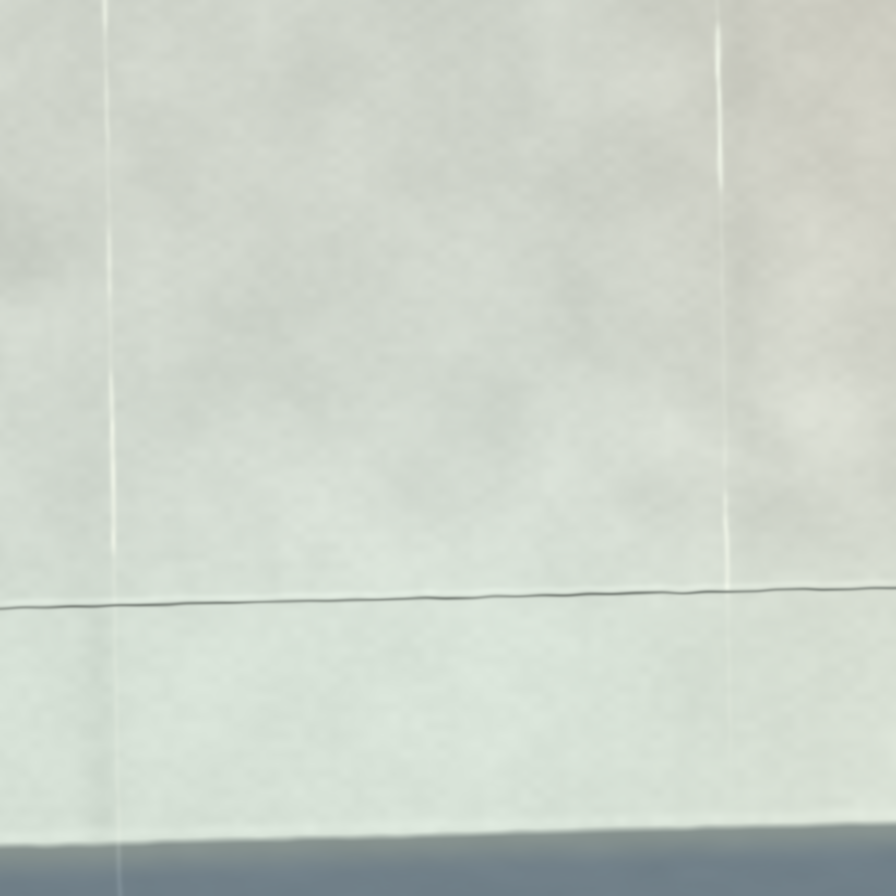
Give the GLSL for this texture, as a WebGL 2 fragment shader.

```glsl
#version 300 es
precision highp float;
// Pale weathered concrete wall above a slate-coloured base strip.
// Layered value noise and soft patches stain the panels; distance to slightly
// tilted lines gives the dark joint, the chalky vertical seams and the base edge.

uniform vec2 u_resolution;
out vec4 outColor;

const vec3 WALL_TOP = vec3(0.807, 0.827, 0.789);
const vec3 WALL_MID = vec3(0.822, 0.853, 0.815);
const vec3 WALL_LOW = vec3(0.842, 0.885, 0.842);
const vec3 WARM_TINT = vec3(0.008, -0.014, -0.020);
const vec3 JOINT_DARK = vec3(0.49, 0.52, 0.49);
const vec3 CHALK = vec3(0.93, 0.95, 0.90);
const vec3 BASE_EDGE = vec3(0.53, 0.575, 0.56);
const vec3 BASE_DEEP = vec3(0.44, 0.50, 0.535);

// Lines as (offset, slope)
const vec2 JOINT = vec2(0.3215, 0.0225);
const vec2 BASE = vec2(0.0555, 0.0265);
const vec2 LEFT_SEAM = vec2(0.1335, -0.0160);
const vec2 RIGHT_SEAM = vec2(0.8180, -0.0175);

const float MOTTLE = 0.075;
const float GRAIN = 0.020;
const float SEAM_WIDTH = 0.0034;
const float JOINT_WIDTH = 0.0020;
const float BASE_SOFTNESS = 0.0055;

// Stains: centre x, centre y, radius, brightness
const int PATCHES = 11;
const vec4 PATCH[PATCHES] = vec4[](
  vec4(0.39, 0.47, 0.085, 0.028), vec4(0.56, 0.43, 0.080, 0.022),
  vec4(0.74, 0.51, 0.035, 0.024), vec4(0.94, 0.53, 0.050, 0.026),
  vec4(0.90, 0.67, 0.045, 0.020), vec4(0.03, 0.62, 0.040, 0.020),
  vec4(0.44, 0.90, 0.070, 0.016), vec4(0.86, 0.43, 0.050, -0.026),
  vec4(0.29, 0.61, 0.080, -0.018), vec4(0.03, 0.71, 0.060, -0.022),
  vec4(0.78, 0.25, 0.060, -0.016));

float hash(vec2 p) {
  return fract(sin(dot(p, vec2(127.1, 311.7))) * 43758.5453);
}

float noise(vec2 p) {
  vec2 cell = floor(p), f = fract(p);
  f = f * f * (3.0 - 2.0 * f);
  float low = mix(hash(cell), hash(cell + vec2(1, 0)), f.x);
  float high = mix(hash(cell + vec2(0, 1)), hash(cell + vec2(1, 1)), f.x);
  return mix(low, high, f.y);
}

float fbm(vec2 p) {
  float sum = 0.0, amp = 0.5;
  for (int i = 0; i < 5; i++) {
    sum += amp * noise(p);
    p = mat2(1.6, 1.2, -1.2, 1.6) * p + 7.3;
    amp *= 0.5;
  }
  return sum;
}

float bell(float d, float width) {
  return exp(-d * d / (width * width));
}

// Soft interval: 1 between lo and hi
float span(float v, float lo, float hi) {
  return smoothstep(lo - 0.012, lo + 0.012, v) * (1.0 - smoothstep(hi - 0.012, hi + 0.012, v));
}

vec3 wallColor(vec2 uv, float aboveJoint) {
  vec3 color = mix(WALL_MID, WALL_TOP, smoothstep(0.40, 0.85, uv.y));
  color = mix(WALL_LOW, color, smoothstep(-0.08, 0.13, aboveJoint));
  color += WARM_TINT * smoothstep(0.55, 1.0, uv.x) * (0.4 + 0.6 * uv.y);
  // Broad stains and fine mottling
  float stain = 0.0;
  for (int i = 0; i < PATCHES; i++) {
    vec4 spot = PATCH[i];
    stain += spot.w * bell(length(uv - spot.xy), spot.z);
  }
  float panel = mix(0.6, 1.0, smoothstep(-0.05, 0.05, aboveJoint));
  stain += MOTTLE * panel * (fbm(uv * 11.0 + 3.0) - 0.485);
  stain += GRAIN * (noise(uv * vec2(75.0, 95.0)) - 0.5);
  return color + stain;
}

void main() {
  vec2 uv = gl_FragCoord.xy / u_resolution;
  float pixel = 1.0 / min(u_resolution.x, u_resolution.y);
  float wobble = 0.0022 * (noise(uv * 38.0) - 0.5);
  float aboveJoint = uv.y - JOINT.x - JOINT.y * uv.x + wobble;
  float aboveBase = uv.y - BASE.x - BASE.y * uv.x + wobble;
  float fromLeft = uv.x - LEFT_SEAM.x - LEFT_SEAM.y * uv.y + wobble;
  float fromRight = uv.x - RIGHT_SEAM.x - RIGHT_SEAM.y * uv.y + wobble;
  vec3 color = wallColor(uv, aboveJoint);

  // Shading beside the vertical seams
  float below = 1.0 - smoothstep(-0.02, 0.0, aboveJoint);
  color -= 0.022 * below * bell(fromLeft + 0.018, 0.020);
  color -= 0.014 * bell(fromRight - 0.022, 0.018) * (1.0 - below);

  // Broken chalk lines
  float leftChalk = 0.22 + 0.50 * span(uv.y, 0.965, 1.1) + 0.25 * span(uv.y, 0.84, 0.92)
    + 0.45 * span(uv.y, 0.67, 0.74) + 0.65 * span(uv.y, 0.385, 0.58);
  float rightChalk = 0.16 + 0.75 * span(uv.y, 0.79, 0.97) + 0.20 * span(uv.y, 0.48, 0.51)
    + 0.60 * span(uv.y, 0.34, 0.45);
  float wear = 0.65 + 0.5 * noise(uv * vec2(20.0, 65.0));
  float width = max(SEAM_WIDTH, pixel);
  float chalk = leftChalk * bell(fromLeft, width)
    + rightChalk * bell(fromRight, width) * smoothstep(0.12, 0.20, uv.y);
  color = mix(color, CHALK, clamp(chalk * wear, 0.0, 1.0));

  // Horizontal joint with a pale upper lip
  color += 0.035 * bell(aboveJoint - 0.006, 0.004);
  float jointWear = 0.60 + 0.35 * noise(vec2(uv.x * 24.0, 2.0));
  color = mix(color, JOINT_DARK, jointWear * bell(aboveJoint, max(JOINT_WIDTH, pixel)));

  // Base strip, bluer with depth, below a pale rim
  color += 0.025 * bell(aboveBase - 0.010, 0.008);
  vec3 base = mix(BASE_EDGE, BASE_DEEP, smoothstep(0.0, 0.045, -aboveBase));
  base += 0.025 * (fbm(uv * vec2(18.0, 40.0)) - 0.485) + 0.05 * bell(fromLeft, width);
  color = mix(base, color, smoothstep(-BASE_SOFTNESS, BASE_SOFTNESS, aboveBase));
  outColor = vec4(clamp(color, 0.0, 1.0), 1.0);
}
```
